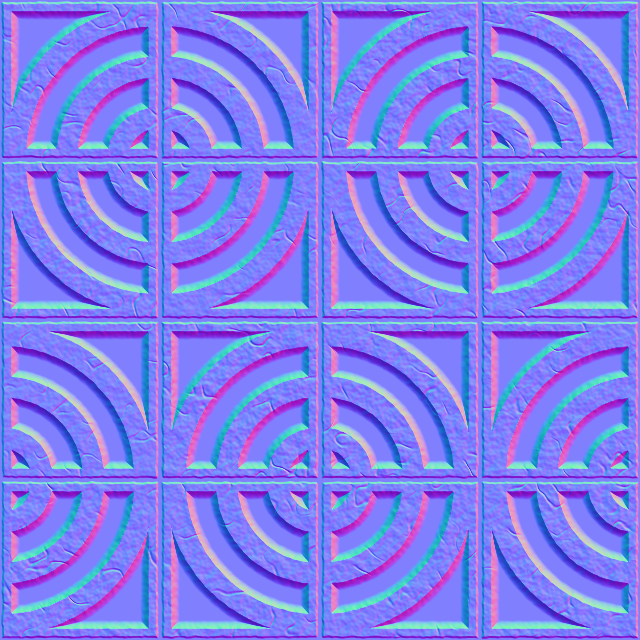
Give the GLSL for this texture map, as a three.js fragment shader.

```glsl
// Tangent-space normal map of a 4 x 4 grid of plaster tiles with recessed quarter rings.
// A height field (grout, bevelled recesses, gradient-noise wear) is differentiated
// by central differences, and the resulting normal is packed into a colour.
varying vec2 vUv;

const float GRID = 4.0;

float hash(vec2 p) {
  vec3 q = fract(p.xyx * 0.1031);
  q += dot(q, q.yzx + 33.33);
  return fract((q.x + q.y) * q.z);
}

// Dot product of a lattice gradient with the offset; the lattice wraps at the period
float corner(vec2 cell, vec2 offset, float period) {
  float angle = 6.2832 * hash(mod(cell, period) + period);
  return dot(vec2(cos(angle), sin(angle)), offset);
}

// Gradient noise, seamless over the canvas for a whole frequency per tile
float noise(vec2 p, float frequency) {
  p *= frequency;
  vec2 i = floor(p), f = p - i;
  vec2 u = f * f * f * (f * (f * 6.0 - 15.0) + 10.0);
  float period = frequency * GRID;
  vec2 o = vec2(0.0, 1.0);
  return mix(
    mix(corner(i, f, period), corner(i + o.yx, f - o.yx, period), u.x),
    mix(corner(i + o, f - o, period), corner(i + 1.0, f - 1.0, period), u.x),
    u.y);
}

// Distance into the recesses, positive inside, for a quarter centred at the lower left
float recess(vec2 p, float border) {
  float q = length(p - 0.02) / 0.1605;
  float ring = 0.5 - abs(mod(q + 0.5, 2.0) - 1.0);
  ring = max(ring, q - 6.0);
  return min(ring * 0.1605, border - 0.085);
}

// Grainy plaster with broken, wandering creases
float plaster(vec2 p) {
  float grain = 0.006 * noise(p, 11.0) + 0.0042 * noise(p, 23.0) + 0.0025 * noise(p, 43.0);
  vec2 bent = p + 0.05 * vec2(noise(p, 9.0), noise(p + 1.37, 9.0));
  float crease = 1.0 - smoothstep(0.0, 0.09, abs(noise(bent, 7.0)));
  float broken = smoothstep(-0.05, 0.3, noise(p + 0.61, 5.0));
  return grain - 0.007 * crease * broken;
}

float height(vec2 p) {
  vec2 cell = floor(p), local = p - cell;
  vec2 edge = min(local, 1.0 - local);
  float border = min(edge.x, edge.y);

  // Turn each quarter; ring centres shift by one column every two rows
  vec2 flip = vec2(mod(cell.x + floor(cell.y / 2.0), 2.0), 1.0 - mod(cell.y, 2.0));
  local = mix(local, 1.0 - local, flip);

  // Chipped edges
  float chip = 0.006 * noise(p, 29.0) + 0.004 * noise(p, 13.0);
  float depth = recess(local, border) + 0.013 + 0.6 * chip;

  // Bevel: steep at the rim, easing out onto the flat floor
  float slope = 1.0 - clamp(depth / 0.05, 0.0, 1.0);
  float bevel = 0.06 * (slope * slope - 1.0);

  // Raised face above the grout, rougher on some tiles
  float face = smoothstep(0.012, 0.025, border + chip);
  float rough = mix(0.8, 1.25, hash(mod(cell, GRID) + 7.0));
  float wear = rough * face * (1.0 - smoothstep(0.0, 0.035, depth));
  return bevel + 0.017 * face + wear * plaster(p);
}

void main() {
  vec2 p = vUv * GRID;
  vec2 e = vec2(0.004, 0.0);
  vec2 gradient = vec2(height(p + e) - height(p - e),
                       height(p + e.yx) - height(p - e.yx)) / (2.0 * e.x);
  vec3 normal = normalize(vec3(-gradient, 1.0));
  gl_FragColor = vec4(normal * 0.5 + 0.5, 1.0);
}
```
